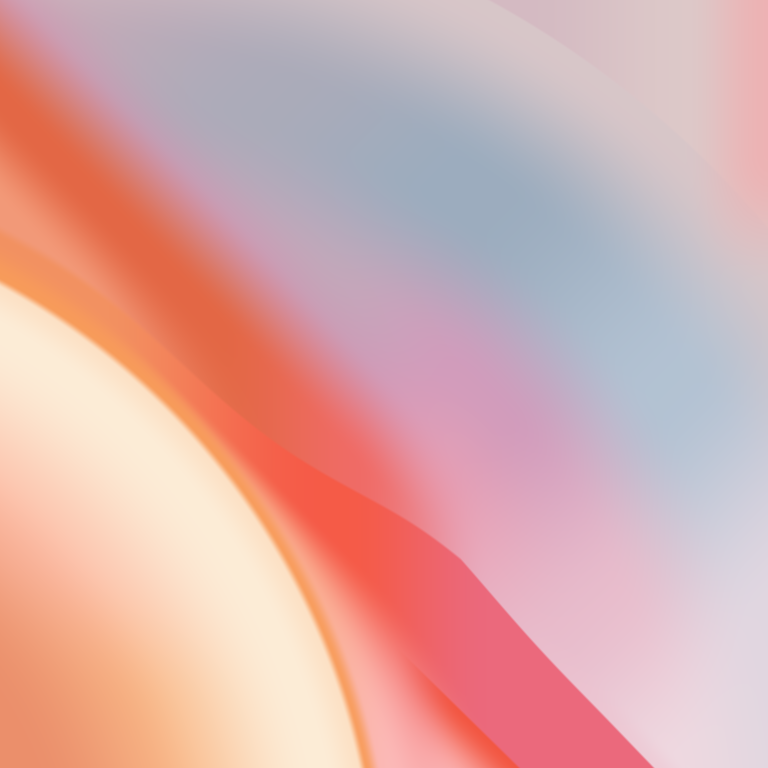
This background is drawn by a Shadertoy shader. Its source:

```glsl
float fall(float a, float b, float x) { return 1.0 - smoothstep(a, b, x); }

// Cool veil: concentric bands whose hue drifts along the diagonal
vec3 veil(vec2 p) {
    float r = length(p - vec2(0.033, -0.109));
    float along = p.x + 1.0 - p.y;

    vec3 blue = mix(vec3(0.78, 0.67, 0.72), vec3(0.67, 0.67, 0.725), smoothstep(0.0, 0.5, along));
    blue = mix(blue, vec3(0.61, 0.675, 0.745), smoothstep(0.45, 0.85, along));
    blue = mix(blue, vec3(0.70, 0.76, 0.825), smoothstep(0.9, 1.38, along));
    blue = mix(blue, vec3(0.88, 0.84, 0.88), smoothstep(1.38, 1.8, along));

    vec3 mauve = mix(vec3(0.76, 0.66, 0.73), vec3(0.82, 0.61, 0.735), smoothstep(0.75, 1.1, along));
    mauve = mix(mauve, vec3(0.91, 0.63, 0.71), fall(0.70, 0.86, r) * smoothstep(0.9, 1.2, along));
    mauve = mix(mauve, vec3(0.91, 0.74, 0.80), smoothstep(1.2, 1.6, along));
    mauve = mix(mauve, vec3(0.935, 0.85, 0.88), smoothstep(1.55, 1.9, along));

    vec3 color = mix(mauve, blue, smoothstep(0.84, 1.01, r));
    color = mix(color, vec3(0.845, 0.775, 0.785), smoothstep(1.06, 1.25, r));

    // Faint arc and the rosy corner beyond it
    float px = 1.0 / iResolution.y;
    vec3 beyond = mix(vec3(0.83, 0.73, 0.76), vec3(0.865, 0.785, 0.785), smoothstep(0.68, 0.9, p.x));
    color = mix(color, beyond, smoothstep(-px, 2.0 * px, r - 1.262));
    float rosy = smoothstep(0.89, 1.0, p.x) * smoothstep(0.62, 0.80, p.y);
    return mix(color, vec3(0.935, 0.69, 0.695), rosy * 0.9);
}

// Orange mist that dissolves upward into the veil
vec3 mist(vec3 color, vec2 p) {
    float d = (p.y - 0.883 + 1.05 * p.x) / 1.45;
    float halo = exp(-pow((d - 0.075) / 0.05, 2.0)) * fall(0.35, 0.65, p.x);
    color = mix(color, vec3(0.83, 0.56, 0.68), 0.6 * halo);

    vec3 ember = mix(vec3(0.89, 0.405, 0.27), vec3(0.94, 0.42, 0.40), smoothstep(0.28, 0.48, p.x));
    float paleness = fall(-0.10, -0.015, d) * fall(0.10, 0.36, p.x);
    ember = mix(ember, vec3(0.95, 0.60, 0.47), paleness);
    return mix(color, ember, fall(0.0, 0.11, d) * fall(0.46, 0.64, p.x));
}

// Ribbon shaded from its pale inner side to its saturated outer side
vec3 ribbon(vec2 p, float inner, float outer) {
    vec3 pale = mix(vec3(0.965, 0.58, 0.38), vec3(0.98, 0.68, 0.57), smoothstep(0.2, 0.42, p.x));
    pale = mix(pale, vec3(0.985, 0.73, 0.73), smoothstep(0.4, 0.53, p.x));
    vec3 vivid = mix(vec3(0.95, 0.57, 0.38), vec3(0.96, 0.355, 0.28), smoothstep(0.12, 0.42, p.x));
    vivid = mix(vivid, vec3(0.92, 0.41, 0.485), smoothstep(0.45, 0.64, p.x));
    float across = max(inner, 0.0) / max(inner + outer, 0.001);
    vec3 color = mix(pale, vivid, smoothstep(0.1, 0.55, across));

    // Red crease under the lower fold
    float under = (0.1536 - 0.983 * (p.x - 0.521) - p.y) * 0.713;
    vec3 crease = mix(pale, vec3(0.95, 0.34, 0.26), exp(-pow(max(under, 0.0) / 0.045, 2.0)));
    float px = 1.0 / iResolution.y;
    return mix(color, crease, smoothstep(-px, 2.0 * px, under) * smoothstep(0.51, 0.60, p.x));
}

// Cream disc, warming toward its core
vec3 disc(vec2 p, float depth) {
    vec3 cream = mix(vec3(0.99, 0.88, 0.77), vec3(0.99, 0.925, 0.84), smoothstep(0.0, 0.05, depth));
    vec3 peach = mix(vec3(0.975, 0.72, 0.53), vec3(0.99, 0.74, 0.65), smoothstep(0.08, 0.28, p.y));
    vec3 color = mix(cream, peach, smoothstep(0.06, 0.28, depth));
    return mix(color, vec3(0.92, 0.56, 0.42), smoothstep(0.2, 0.42, depth));
}

void mainImage(out vec4 fragColor, in vec2 fragCoord) {
    vec2 p = fragCoord / iResolution.xy;
    float px = 1.0 / iResolution.y;
    vec3 color = mist(veil(p), p);

    float ridge = 0.7005 - 0.73 * p.x - 0.31 * max(p.x - 0.6, 0.0)
                + 0.014 * sin(13.37 * p.x) * fall(0.5, 0.8, p.x);
    float outer = (ridge - p.y) * 0.75;
    float inner = length(p - vec2(-0.443, -0.191)) - 0.936;

    // Thin sheen beside the straight part of the ribbon
    float sheen = fall(0.0, 0.035, -outer) * smoothstep(0.65, 0.8, p.x);
    color = mix(color, vec3(0.93, 0.76, 0.81), 0.5 * sheen);

    float softness = mix(0.006, px, smoothstep(0.0, 0.35, p.x));
    color = mix(color, ribbon(p, inner, outer), smoothstep(-softness, softness + px, outer));

    // Glowing rim, then the disc over it
    float rim = fall(0.004, mix(0.045, 0.022, smoothstep(0.0, 0.35, p.x)), inner);
    color = mix(color, vec3(0.97, 0.61, 0.35), 0.9 * rim);
    color = mix(color, disc(p, -inner), fall(-0.007, 0.003 + px, inner));

    fragColor = vec4(color, 1.0);
}
```
